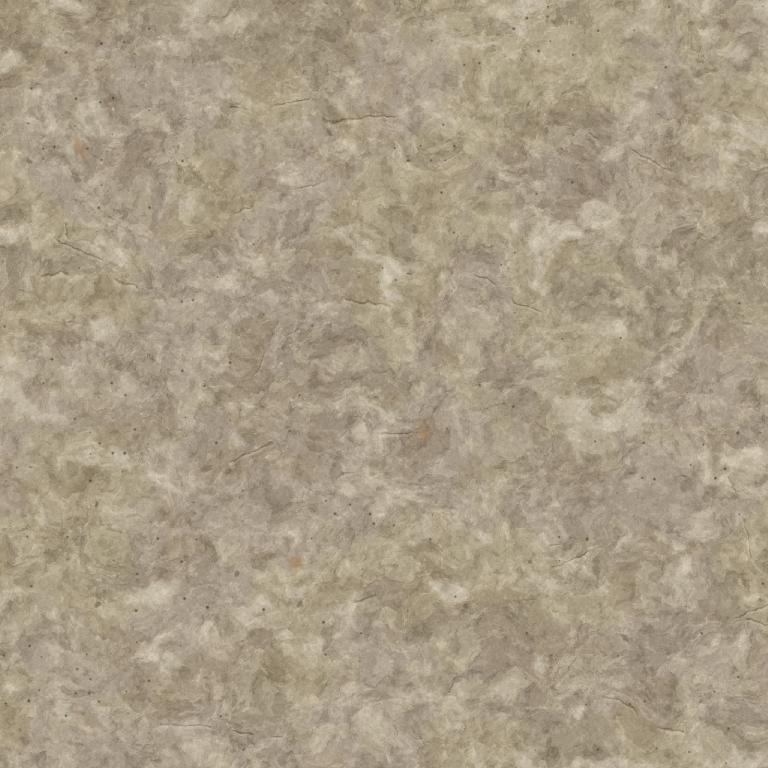
Reproduce this texture procedurally as a Shadertoy shader.

```glsl
// Weathered plaster wall: beige stains, peeled flakes, pale horizontal seams, hairline cracks and pits.

float hash(vec2 p) {
    vec3 q = fract(p.xyx * vec3(0.1031, 0.1030, 0.0973));
    q += dot(q, q.yzx + 33.33);
    return fract((q.x + q.y) * q.z);
}

vec2 hash2(vec2 p) {
    return vec2(hash(p + 3.7), hash(p + 51.3));
}

float noise(vec2 p) {
    vec2 i = floor(p), f = fract(p);
    f = f * f * (3.0 - 2.0 * f);
    return mix(mix(hash(i), hash(i + vec2(1, 0)), f.x),
               mix(hash(i + vec2(0, 1)), hash(i + vec2(1, 1)), f.x), f.y);
}

float fbm(vec2 p) {
    float sum = 0.0, amp = 0.5;
    for (int i = 0; i < 6; i++) {
        sum += amp * noise(p);
        p = mat2(0.8, 0.6, -0.6, 0.8) * p * 2.03 + 17.3;
        amp *= 0.54;
    }
    return sum;
}

float segmentDistance(vec2 p, vec2 a, vec2 b) {
    vec2 pa = p - a, ba = b - a;
    return length(pa - ba * clamp(dot(pa, ba) / dot(ba, ba), 0.0, 1.0));
}

// Coverage of sparse round spots, one candidate per cell
float spots(vec2 uv, float cells, float share, float radius, float soft) {
    vec2 p = uv * cells, id = floor(p);
    vec2 center = 0.3 + 0.4 * hash2(id);
    float r = radius * (0.4 + hash(id + 9.1));
    float d = length(fract(p) - center) / cells;
    return step(hash(id + 77.0), share) * (1.0 - smoothstep(r - soft, r + soft, d));
}

// Peeled patches: x is the coverage, y is the relief along the border
vec2 flakes(vec2 p, float level, float scale) {
    float d = fbm(p * scale);
    float above = fbm((p + vec2(-0.001, 0.002)) * scale);
    float cover = smoothstep(level - 0.022, level + 0.022, d);
    return vec2(cover, cover - smoothstep(level - 0.022, level + 0.022, above));
}

void mainImage(out vec4 fragColor, in vec2 fragCoord) {
    vec2 uv = fragCoord / iResolution.y;
    float pixel = 1.0 / iResolution.y;
    vec2 wobble = vec2(fbm(uv * 15.0), fbm(uv * 15.0 + 40.0)) - 0.5;
    vec2 p = uv + 0.045 * wobble;

    // Pinkish grey plaster with olive and ochre stains
    vec3 color = mix(vec3(0.656, 0.605, 0.536), vec3(0.664, 0.617, 0.516),
                     smoothstep(0.44, 0.60, fbm(p * 8.0 + 5.0)));
    color = mix(color, vec3(0.600, 0.541, 0.436),
                0.55 * smoothstep(0.54, 0.70, fbm(p * 18.0 + 23.0)));
    color *= 1.0 + 0.07 * (fbm(uv * 3.5 + 61.0) - 0.5);
    color *= 1.0 + 0.13 * (fbm(p * 42.0 + 8.0) - 0.5);

    // Greyer peeled patches, large and small
    vec2 large = flakes(p + 2.3, 0.640, 8.5);
    vec2 small = flakes(p + 7.9, 0.665, 24.0);
    color = mix(color, vec3(0.588, 0.535, 0.462), 0.55 * large.x);
    color = mix(color, vec3(0.570, 0.515, 0.437), 0.50 * small.x);
    color -= 0.030 * (large.y + small.y);

    // Pale filler, thickest along the broken horizontal seams
    float row = (uv.y - 0.01 + 0.07 * wobble.y) / 0.23;
    float seamDistance = 0.23 * abs(fract(row + 0.5) - 0.5);
    float seam = exp(-pow(seamDistance / 0.013, 2.0))
               * smoothstep(0.30, 0.60, noise(vec2(uv.x * 7.0, floor(row + 0.5) * 7.3)));
    float filler = fbm(p * vec2(24.0, 30.0) + 31.0) + 0.17 * seam;
    color = mix(color, vec3(0.725, 0.682, 0.590), 0.60 * smoothstep(0.610, 0.70, filler));
    color = mix(color, vec3(0.790, 0.750, 0.675), 0.60 * smoothstep(0.700, 0.80, filler));

    // Small pale chips and crumbly flecks of both tones
    vec2 chips = flakes(p + 4.1, 0.660, 34.0);
    color = mix(color, vec3(0.730, 0.685, 0.590), 0.45 * chips.x) + 0.025 * chips.y;
    float crumbs = fbm(p * 80.0 + 13.0);
    color += 0.055 * smoothstep(0.60, 0.74, crumbs) - 0.060 * smoothstep(0.44, 0.30, crumbs);

    // Hairline cracks, mostly near horizontal, with a lit lower lip
    for (int i = 0; i < 24; i++) {
        vec2 id = vec2(float(i), 4.0);
        vec2 start = hash2(id);
        float angle = (hash(id + 12.0) - 0.5) * (i % 4 == 0 ? 3.0 : 1.0);
        vec2 end = start + (0.05 + 0.13 * hash(id + 5.0)) * vec2(cos(angle), sin(angle));
        vec2 q = uv + 0.035 * wobble;
        float d = segmentDistance(q, start, end);
        float lip = segmentDistance(q + vec2(0.0, 0.003), start, end);
        float broken = smoothstep(0.40, 0.65, noise(uv * 38.0 + float(i)));
        color -= 0.12 * broken * (1.0 - smoothstep(0.0002, 0.0006 + pixel, d));
        color += 0.05 * broken * (1.0 - smoothstep(0.0005, 0.0020 + pixel, lip));
    }

    // Dark pits, pale nicks and rare rust stains
    float pitted = 0.015 + 0.09 * smoothstep(0.50, 0.65, fbm(floor(uv * 65.0) / 9.0));
    color = mix(color, vec3(0.30, 0.26, 0.21), 0.70 * spots(uv, 65.0, pitted, 0.0013, pixel));
    color = mix(color, vec3(0.42, 0.37, 0.30), 0.55 * spots(p + 0.37, 23.0, 0.025, 0.0030, 0.0015));
    color = mix(color, vec3(0.84, 0.81, 0.75), 0.60 * spots(p + 0.71, 31.0, 0.03, 0.0014, pixel));
    color = mix(color, vec3(0.66, 0.49, 0.33), 0.45 * spots(p + 0.13, 11.0, 0.03, 0.0060, 0.0050));

    // Fine sandy grain
    color += 0.050 * (noise(uv * 230.0) - 0.5) + 0.040 * (hash(floor(uv * 512.0)) - 0.5);
    fragColor = vec4(color, 1.0);
}
```
